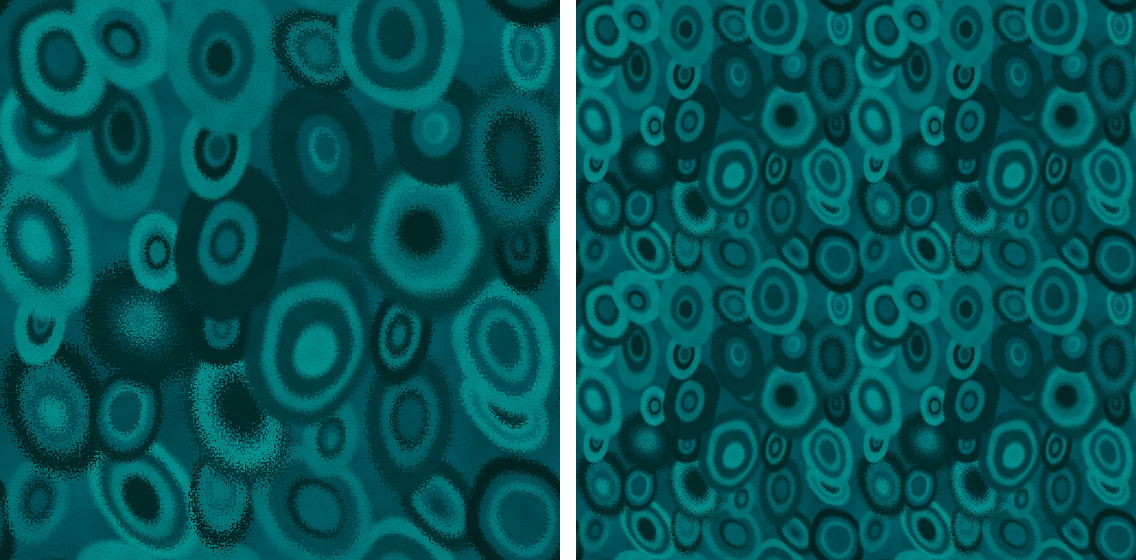
Left, the tile; right, the same tile 2 across and 2 down.
A three.js fragment shader for this pattern:

```glsl
varying vec2 vUv;

const float CELLS = 6.0;        // even, so large and small cells alternate across the seam
const float GRAIN_SCALE = 256.0;
const vec3 DEEP = vec3(0.005, 0.13, 0.12);
const vec3 TEAL = vec3(0.0, 0.325, 0.36);
const vec3 BRIGHT = vec3(0.01, 0.55, 0.535);

float hash(vec2 p) {
  vec3 q = fract(p.xyx * 0.1031);
  q += dot(q, q.yzx + 33.33);
  return fract((q.x + q.y) * q.z);
}

// Independent random value per cell and trait
float trait(vec2 cell, float salt) {
  return hash(cell + salt * vec2(17.0, 31.0) + 5.0);
}

float cornerSlope(vec2 corner, vec2 offset, float period) {
  float angle = 6.2831853 * hash(mod(corner, period) + 3.0);
  return dot(vec2(cos(angle), sin(angle)), offset);
}

// Gradient noise that wraps after a whole number of periods
float gradientNoise(vec2 uv, float period) {
  vec2 p = uv * period;
  vec2 i = floor(p);
  vec2 f = p - i;
  vec2 w = f * f * f * (f * (f * 6.0 - 15.0) + 10.0);
  vec2 e = vec2(1.0, 0.0);
  float low = mix(cornerSlope(i, f, period), cornerSlope(i + e, f - e, period), w.x);
  float high = mix(cornerSlope(i + e.yx, f - e.yx, period),
                   cornerSlope(i + 1.0, f - 1.0, period), w.x);
  return mix(low, high, w.y);
}

vec3 tealRamp(float t) {
  return t < 0.5 ? mix(DEEP, TEAL, t * 2.0) : mix(TEAL, BRIGHT, t * 2.0 - 1.0);
}

vec2 rotate(vec2 p, float angle) {
  float c = cos(angle);
  float s = sin(angle);
  return vec2(c * p.x + s * p.y, c * p.y - s * p.x);
}

// Nested oval bands with contrasting tones and crumbly edges
vec3 paintOval(vec3 color, vec2 p, vec2 cell, float wobble, float grain) {
  float large = mod(cell.x + cell.y, 2.0);
  float size = mix(mix(0.42, 0.62, trait(cell, 1.0)),
                   mix(0.7, 0.92, trait(cell, 2.0)), large);
  float aspect = mix(0.56, 0.88, trait(cell, 3.0));
  vec2 q = rotate(p, mix(-0.25, 0.8, trait(cell, 4.0))) / (size * vec2(aspect, 1.0));

  float roughness = trait(cell, 5.0);
  float crumble = grain * mix(0.06, 0.42, roughness * roughness);
  float softness = mix(0.05, 0.1, trait(cell, 6.0));
  vec2 drift = (vec2(trait(cell, 7.0), trait(cell, 8.0)) - 0.5) * 0.08;

  float edge = 1.0;
  float tone = 0.5;
  for (int band = 0; band < 4; band++) {
    float salt = 10.0 + float(band) * 2.0;
    tone = fract(tone + mix(0.22, 0.78, trait(cell, salt)));
    float radius = length(q - drift * float(band)) + wobble + crumble;
    float cover = 1.0 - smoothstep(edge - softness, edge + softness, radius);
    color = mix(color, tealRamp(tone), cover);
    edge *= mix(0.5, 0.8, trait(cell, salt + 1.0));
  }
  return color;
}

void main() {
  float grain = gradientNoise(vUv, GRAIN_SCALE);
  float wobble = 0.1 * gradientNoise(vUv, 12.0);
  float mottle = gradientNoise(vUv, 5.0);

  // Quiet ground between the ovals
  vec3 color = tealRamp(0.48 + 0.25 * mottle);

  // Scatter one oval per jittered cell, painted row by row
  vec2 grid = vUv * CELLS;
  vec2 home = floor(grid);
  for (int y = -1; y <= 1; y++) {
    for (int x = -1; x <= 1; x++) {
      vec2 cell = home + vec2(float(x), float(y));
      vec2 id = mod(cell, CELLS);
      vec2 jitter = (vec2(trait(id, 20.0), trait(id, 21.0)) - 0.5) * 0.44;
      color = paintOval(color, grid - cell - 0.5 - jitter, id, wobble, grain);
    }
  }

  // Soft tonal mottling and fine grit
  color *= 1.0 + 0.1 * gradientNoise(vUv, 24.0) + 0.1 * grain;
  gl_FragColor = vec4(color, 1.0);
}
```
